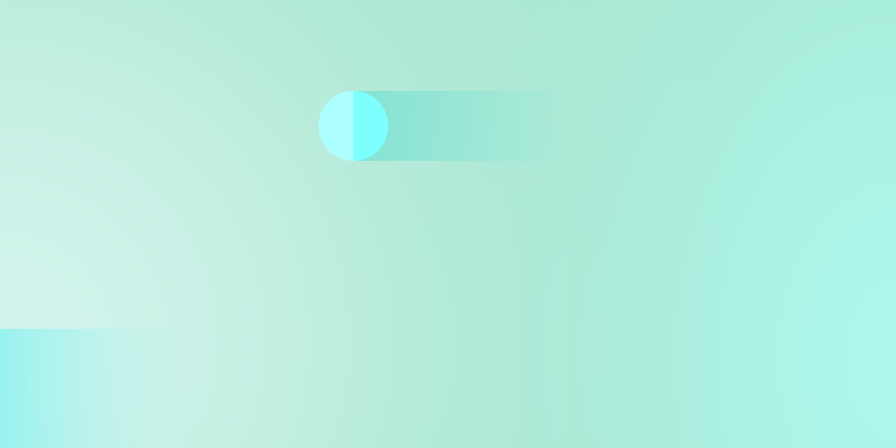
Reproduce this background procedurally as a Shadertoy shader.

```glsl
// Soft mint gradient with a two-tone disc, its fading trail and a cyan corner panel.

const vec3 MINT       = vec3(0.655, 0.900, 0.815);
const vec3 PALE       = vec3(0.825, 0.955, 0.925);
const vec3 AQUA       = vec3(0.680, 0.965, 0.920);
const vec3 TRAIL      = vec3(0.510, 0.890, 0.830);
const vec3 PANEL      = vec3(0.590, 0.950, 0.940);
const vec3 DISC_LEFT  = vec3(0.680, 1.000, 1.000);
const vec3 DISC_RIGHT = vec3(0.490, 1.000, 1.000);

// Elliptic Gaussian falloff around a centre
float glow(vec2 p, vec2 centre, vec2 size) {
    vec2 d = (p - centre) / size;
    return exp(-dot(d, d));
}

// Antialiased coverage of a signed distance (negative inside)
float cover(float dist, float pixel) {
    return clamp(0.5 - dist / pixel, 0.0, 1.0);
}

// Signed distance to an axis-aligned box given by two corners
float boxDistance(vec2 p, vec2 low, vec2 high) {
    vec2 d = abs(p - 0.5 * (low + high)) - 0.5 * (high - low);
    return length(max(d, 0.0)) + min(max(d.x, d.y), 0.0);
}

// One at the start, falling to zero at the end
float fade(float x, float start, float end) {
    return clamp((end - x) / (end - start), 0.0, 1.0);
}

vec3 background(vec2 p) {
    vec3 color = mix(MINT, PALE, glow(p, vec2(0.0, 0.24), vec2(0.92, 0.90)));
    return mix(color, AQUA, glow(p, vec2(2.0, 0.20), vec2(0.60, 0.95)));
}

void mainImage(out vec4 fragColor, in vec2 fragCoord) {
    // Canvas spans x 0..2 and y 0..1
    vec2 p = fragCoord / iResolution.xy * vec2(2.0, 1.0);
    float pixel = 1.0 / iResolution.y;
    vec3 color = background(p);

    // Corner panel, fading to the right
    float panel = cover(boxDistance(p, vec2(-1.0, -1.0), vec2(0.5, 0.266)), pixel);
    float panelFade = fade(p.x, 0.0, 0.49);
    color = mix(color, PANEL, panel * panelFade * panelFade);

    // Trail behind the disc
    vec2 centre = vec2(0.789, 0.719);
    float radius = 0.078;
    vec2 trailEnd = vec2(1.27, centre.y + radius);
    float trail = cover(boxDistance(p, centre - vec2(0.0, radius), trailEnd), pixel);
    color = mix(color, TRAIL, trail * fade(p.x, centre.x, trailEnd.x));

    // Disc split into two tones
    vec3 discColor = mix(DISC_RIGHT, DISC_LEFT, cover(p.x - centre.x, pixel));
    color = mix(color, discColor, cover(length(p - centre) - radius, pixel));

    fragColor = vec4(color, 1.0);
}
```
